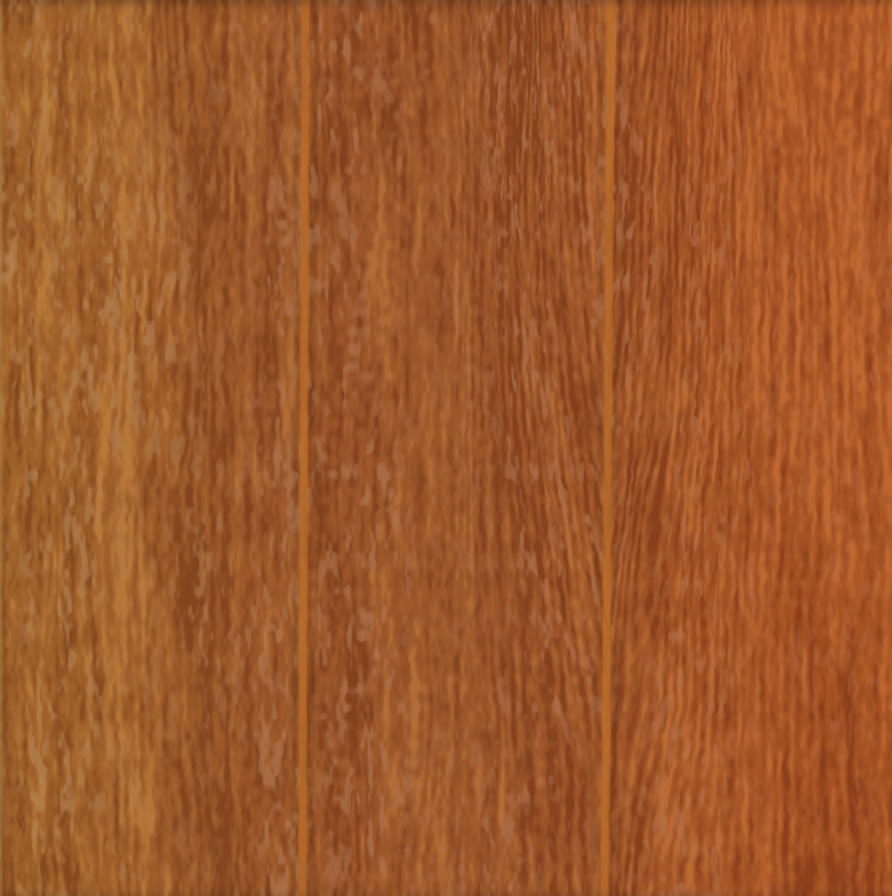
Give the GLSL for this texture, as a WebGL 2 fragment shader.

```glsl
#version 300 es
precision highp float;
// Three upright wooden planks with fine curved grain and pale seams between them.
uniform vec2 u_resolution;
out vec4 fragColor;

const vec3 DARK_WOOD = vec3(0.51, 0.255, 0.115);
const vec3 MID_WOOD = vec3(0.605, 0.335, 0.16);
const vec3 LIGHT_WOOD = vec3(0.70, 0.425, 0.215);
const vec3 PALE_FLECK = vec3(0.68, 0.455, 0.315);
const vec3 SEAM_COLOR = vec3(0.72, 0.42, 0.16);
const vec3 LEFT_TINT = vec3(1.03, 1.13, 1.03);
const vec3 RIGHT_TINT = vec3(1.07, 0.96, 0.87);
const vec2 PLANK_WIDTH = vec2(0.339, 0.3425);  // at the bottom and the top
const float SEAM_HALF_WIDTH = 0.0045;
const float SEAM_SOFTNESS = 0.0022;
const float GRAIN_LINES = 72.0;
const float GRAIN_BEND = 0.075;
const float BEND_REACH = 0.20;
const float TAU = 6.2831853;

float hash(vec2 p) {
    return fract(sin(dot(p, vec2(127.1, 311.7))) * 43758.5453);
}

float noise(vec2 p) {
    vec2 i = floor(p), f = fract(p);
    f = f * f * (3.0 - 2.0 * f);
    return mix(mix(hash(i), hash(i + vec2(1, 0)), f.x),
               mix(hash(i + vec2(0, 1)), hash(i + vec2(1, 1)), f.x), f.y);
}

// Noise centred on zero
float vary(vec2 p) { return noise(p) - 0.5; }

// Soft bump around a centre
float bump(float x, float center, float width) {
    float d = (x - center) / width;
    return exp(-d * d);
}

void main() {
    vec2 uv = gl_FragCoord.xy / u_resolution;

    // Plank index and distance to the nearest inner seam
    float width = mix(PLANK_WIDTH.x, PLANK_WIDTH.y, uv.y);
    float plank = floor(uv.x / width);
    float nearest = clamp(round(uv.x / width), 1.0, 2.0);
    float seamDist = abs(uv.x - nearest * width);

    // Grain coordinate, bent in opposite directions on both sides of the second seam
    float side = uv.x - 2.0 * width;
    float bend = 1.0 - smoothstep(0.0, BEND_REACH, abs(side));
    float sweep = smoothstep(0.08, 0.82, uv.y) + 0.25 * uv.y;
    float grain = uv.x - sign(side) * GRAIN_BEND * bend * sweep;
    grain += 0.010 * vary(vec2(uv.x * 7.0, uv.y * 3.0) + plank * 13.0);
    grain += 0.003 * vary(vec2(uv.x * 40.0, uv.y * 24.0));
    grain += 0.0022 * vary(vec2(uv.x * 120.0, uv.y * 90.0));
    vec2 g = vec2(grain + plank * 3.7, uv.y);

    // Broad bands, fibres, and short broken pores
    float tone = 0.5;
    tone += 0.28 * vary(g * vec2(13.0, 0.7));
    tone += 0.22 * vary(g * vec2(42.0, 1.6));
    tone += 0.46 * vary(g * vec2(125.0, 9.0));
    tone += 0.42 * vary(g * vec2(190.0, 34.0) + 5.0);
    tone += 0.34 * vary(g * vec2(240.0, 95.0) + 23.0);

    // Regular growth lines, interrupted along their length
    float phase = 2.0 * noise(g * vec2(24.0, 5.0));
    float broken = 0.45 + 1.1 * noise(g * vec2(90.0, 30.0) + 61.0);
    float lineStrength = 0.09 + 0.08 * bend + 0.03 * step(1.5, plank);
    tone += lineStrength * broken * sin(TAU * (GRAIN_LINES * g.x + phase));

    // Light and dark zones across the planks
    tone += 0.16 * bump(uv.x, 0.15, 0.045) + 0.10 * bump(uv.x, 0.04, 0.04);
    tone -= 0.22 * bump(uv.x, 0.092, 0.012) * smoothstep(0.3, 0.8, uv.y);
    tone -= 0.12 * bump(uv.x, 0.26, 0.06);
    tone -= 0.10 * bump(uv.x, 0.56, 0.10);
    tone += 0.15 * bump(uv.x, 0.88, 0.09) * smoothstep(0.1, 0.8, uv.y);
    tone -= 0.26 * bump(uv.x, 0.95, 0.07) * (1.0 - smoothstep(0.05, 0.5, uv.y));

    vec3 color = mix(DARK_WOOD, MID_WOOD, smoothstep(0.04, 0.54, tone));
    color = mix(color, LIGHT_WOOD, smoothstep(0.48, 0.98, tone));

    // Small dusty flecks drawn out along the fibres
    float fleck = 0.6 * noise(g * vec2(150.0, 38.0) + 41.0)
                + 0.4 * noise(g * vec2(230.0, 100.0) + 77.0);
    float patches = noise(g * vec2(22.0, 3.0) + 19.0);
    float dust = smoothstep(0.50, 0.78, fleck) * (0.35 + 0.65 * smoothstep(0.2, 0.8, patches));
    float dustAmount = mix(0.70, 0.32, smoothstep(0.66, 1.0, uv.x));
    color = mix(color, PALE_FLECK, dust * dustAmount);

    // Warmth drifts from golden at the left to red at the right
    color *= mix(LEFT_TINT, vec3(1.0), smoothstep(0.0, 0.42, uv.x));
    color *= mix(vec3(1.0), RIGHT_TINT, smoothstep(0.50, 0.95, uv.x));

    // Soft seams with a faint shadow on their edges
    color *= 1.0 - 0.07 * bump(seamDist, 0.010, 0.004);
    float soft = max(SEAM_SOFTNESS, 1.0 / u_resolution.y);
    float ragged = SEAM_HALF_WIDTH + 0.0008 * vary(vec2(nearest * 9.0, uv.y * 90.0));
    float seam = 1.0 - smoothstep(ragged - soft, ragged + soft, seamDist);
    vec3 seamColor = SEAM_COLOR * (0.97 + 0.06 * noise(vec2(nearest, uv.y * 12.0)));
    color = mix(color, seamColor, 0.86 * seam);

    // Worn rim: pale at the left, shaded at the top and bottom
    float rim = 1.0 - smoothstep(0.0, 0.005, uv.x);
    color = mix(color, LIGHT_WOOD * vec3(0.95, 1.15, 1.2), 0.6 * rim);
    color *= 1.0 - 0.16 * bump(uv.y, 1.0, 0.008) - 0.08 * bump(uv.y, 0.0, 0.005);

    fragColor = vec4(clamp(color, 0.0, 1.0), 1.0);
}
```
